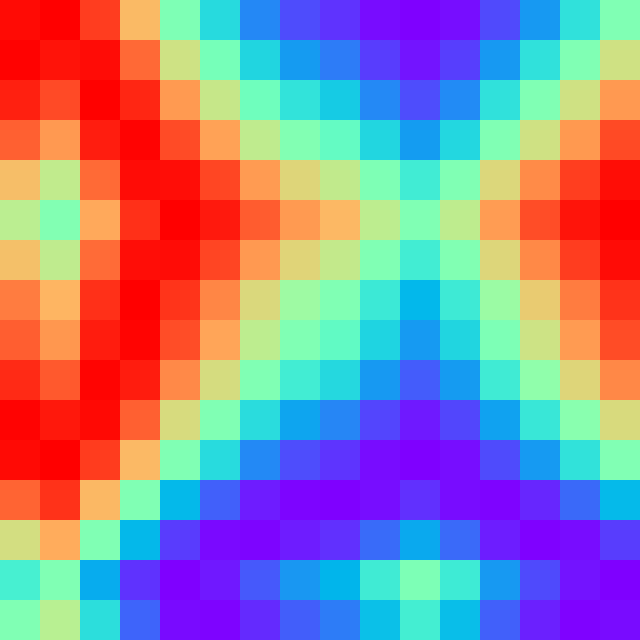
Give the GLSL for this background, as a WebGL 2 fragment shader.

```glsl
#version 300 es
precision highp float;

#define CELLS 16.0
#define CREST 10.0
#define LEFT_SLOPE 0.117
#define LEFT_CURVE 0.0258
#define RIGHT_SLOPE 0.316
#define FOLD_START 9.0
#define FOLD_DROP 0.83
#define SAMPLES 2

uniform vec2 u_resolution;
out vec4 fragColor;

const float PI = 3.14159265;

float bump(float x, float center, float sharpness) {
    float d = x - center;
    return exp(-d * d * sharpness);
}

// Angle of one step of the series, zero at its crest
float seriesAngle(float index) {
    float d = abs(index - CREST);
    float right = RIGHT_SLOPE * d - 0.055 * bump(d, 1.0, 4.0);
    float left = d * (LEFT_SLOPE + LEFT_CURVE * d);
    left += 0.19 * bump(d, 1.8, 0.83);
    left -= 0.055 * bump(d, 6.0, 3.0);
    left -= FOLD_DROP * max(d - FOLD_START, 0.0);
    return index > CREST ? right : left;
}

// Violet through cyan, green and orange to red
vec3 rainbow(float t) {
    return vec3(min(abs(2.0 * t - 0.5), 1.0), sin(PI * t), cos(0.5 * PI * t));
}

// Angular difference between the column and row steps
vec3 fieldColor(vec2 uv) {
    vec2 cell = clamp(floor(uv * CELLS), 0.0, CELLS - 1.0);
    float difference = sin(seriesAngle(cell.x) - seriesAngle(cell.y));
    return rainbow(0.5 + 0.5 * difference);
}

void main() {
    // Average a few samples to smooth the cell edges
    vec3 color = vec3(0.0);
    for (int j = 0; j < SAMPLES; j++) {
        for (int i = 0; i < SAMPLES; i++) {
            vec2 offset = (vec2(i, j) + 0.5) / float(SAMPLES) - 0.5;
            color += fieldColor((gl_FragCoord.xy + offset) / u_resolution);
        }
    }
    fragColor = vec4(color / float(SAMPLES * SAMPLES), 1.0);
}
```
